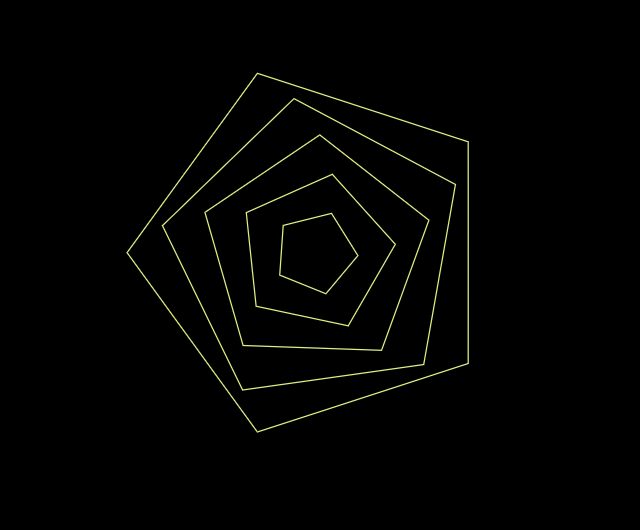
A WebGL 2 fragment shader for this background:

```glsl
#version 300 es
precision highp float;
// Five nested pentagon outlines, each turned a little further, in thin yellow on black.

uniform vec2 u_resolution;
out vec4 fragColor;

const float PI = 3.14159265;
const int RINGS = 5;
const float SIDES = 5.0;
const vec2 CENTER = vec2(0.4932, 0.5233);     // fraction of the canvas
const float INNER_RADIUS = 0.0799;            // lengths in canvas heights
const float RADIUS_STEP = 0.0712;
const float OUTER_RADIUS = 0.3558;            // limit of the largest ring
const float FIRST_TURN = radians(-4.0);
const float TURN_STEP = radians(10.0);
const float LINE_WIDTH = 0.00236;
const vec3 BACKGROUND = vec3(0.0);
const vec3 LINE_COLOR = vec3(0.89, 0.93, 0.51);

// Distance to the outline of a regular polygon with one corner at angle turn.
float polygonOutline(vec2 p, float radius, float turn) {
    float sector = 2.0 * PI / SIDES;
    float fromEdgeMiddle = mod(atan(p.y, p.x) - turn, sector) - 0.5 * sector;
    float apothem = radius * cos(0.5 * sector);
    return abs(length(p) * cos(fromEdgeMiddle) - apothem);
}

void main() {
    vec2 p = (gl_FragCoord.xy - CENTER * u_resolution) / u_resolution.y;
    float pixel = 1.0 / u_resolution.y;

    // Nearest outline among all the rings.
    float nearest = 1.0;
    for (int i = 0; i < RINGS; i++) {
        float ring = float(i);
        float radius = min(INNER_RADIUS + RADIUS_STEP * ring, OUTER_RADIUS);
        float turn = FIRST_TURN + TURN_STEP * ring;
        nearest = min(nearest, polygonOutline(p, radius, turn));
    }

    // Pixel coverage of the line.
    float coverage = clamp((0.5 * LINE_WIDTH - nearest) / pixel + 0.5, 0.0, 1.0);
    fragColor = vec4(mix(BACKGROUND, LINE_COLOR, coverage), 1.0);
}
```
